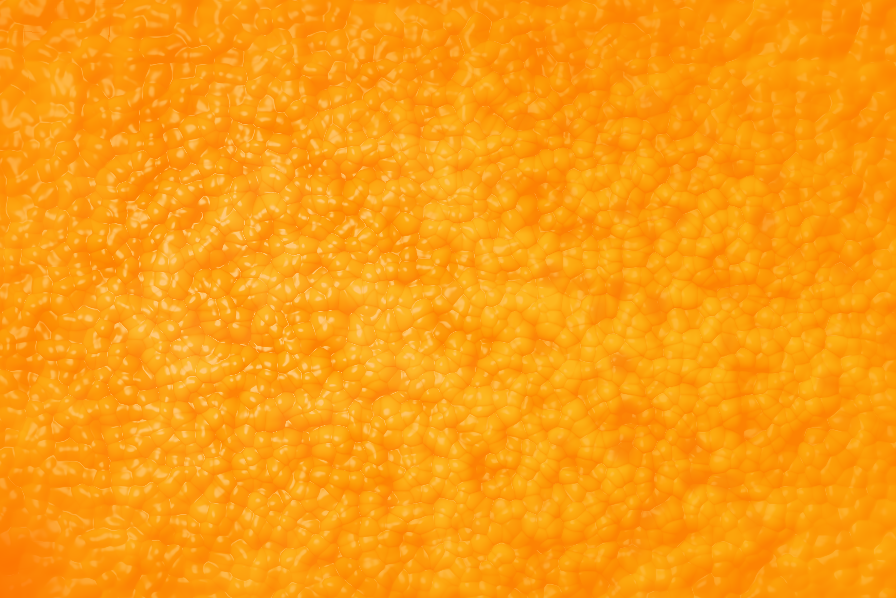
Reproduce this texture procedurally as a WebGL 2 fragment shader.

```glsl
#version 300 es
precision highp float;
// Glossy citrus peel: round beads of mixed size form a height field; slopes
// that mirror a lamp on the left turn pale, hollows turn deep orange, pores
// dot the far side, and focus softens towards the borders.
uniform vec2 u_resolution;
out vec4 fragColor;

vec2 hash2(vec2 p) {
  vec3 q = fract(p.xyx * vec3(0.1031, 0.1030, 0.0973));
  q += dot(q, q.yzx + 33.33);
  return fract((q.xx + q.yz) * q.zy);
}

float cornerSlope(vec2 cell, vec2 offset) {
  float angle = 6.2832 * hash2(cell).x;
  return dot(vec2(cos(angle), sin(angle)), offset);
}

float gradientNoise(vec2 p) {
  vec2 i = floor(p), f = fract(p);
  vec2 w = f * f * f * (f * (f * 6.0 - 15.0) + 10.0);
  vec2 r = vec2(1.0, 0.0);
  return mix(
    mix(cornerSlope(i, f), cornerSlope(i + r, f - r), w.x),
    mix(cornerSlope(i + r.yx, f - r.yx), cornerSlope(i + 1.0, f - 1.0), w.x),
    w.y);
}

// Domes of mixed size around jittered points: x is height, y marks the rims.
vec2 beads(vec2 p, float sharpness) {
  vec2 cell = floor(p), f = fract(p);
  float sum = 0.0, strongest = 0.0;
  for (int y = -1; y <= 1; y++) {
    for (int x = -1; x <= 1; x++) {
      vec2 o = vec2(x, y);
      vec2 d = o + hash2(cell + o + 50.0) - f;
      float size = 0.25 * hash2(cell + o + 91.0).x;
      float weight = exp(sharpness * (size - dot(d, d)));
      sum += weight;
      strongest = max(strongest, weight);
    }
  }
  return vec2(log(sum) / sharpness, 1.0 - strongest / sum);
}

float peelHeight(vec2 p, float focus) {
  float sharpness = mix(6.0, 20.0, focus);
  return beads(p * 21.0, sharpness * 0.6).x * 0.9 / 21.0
       + beads(p * 41.0 + 7.3, sharpness).x * 0.9 / 41.0
       + gradientNoise(p * 26.0) * 0.01
       + gradientNoise(p * 75.0) * 0.002 * focus;
}

float glow(vec2 uv, vec2 centre, vec2 radius) {
  vec2 d = (uv - centre) / radius;
  return exp(-dot(d, d));
}

void main() {
  vec2 uv = gl_FragCoord.xy / u_resolution;
  vec2 p = gl_FragCoord.xy / u_resolution.y;
  float focus = 1.0 - smoothstep(0.5, 1.2, length((uv - vec2(0.52, 0.46)) * vec2(1.8, 1.9)));

  // Bend the bead layout so that no grid shows
  p += 0.012 * vec2(gradientNoise(p * 9.0), gradientNoise(p * 9.0 + 31.7));
  p += 0.005 * vec2(gradientNoise(p * 34.0), gradientNoise(p * 34.0 + 17.1));

  // Surface slope, and the slope that would mirror the lamp
  vec2 e = vec2(0.002, 0.0);
  float h = peelHeight(p, focus);
  vec2 slope = vec2(h - peelHeight(p + e, focus), h - peelHeight(p + e.yx, focus)) / e.x;
  vec2 toLamp = (vec2(0.45, 0.55) - p) * 0.65 + vec2(-0.2, 0.25);
  vec2 miss = slope - toLamp;
  float mirror = exp(-3.0 * dot(miss, miss));

  // Broad shading of the round fruit, darker in the hollows
  float body = glow(uv, vec2(0.55, 0.44), vec2(0.6, 0.5));
  float sheen = glow(uv, vec2(0.29, 0.49), vec2(0.27, 0.4));
  float mottle = gradientNoise(p * 6.0) + 0.8 * gradientNoise(p * 17.0 + 4.0);
  vec2 fine = beads(p * 41.0 + 7.3, 16.0);
  float hollow = beads(p * 21.0, 8.0).x - 0.15;
  float tone = 0.14 + 0.68 * body + 0.2 * dot(slope, vec2(-0.65, 0.75));
  tone += (0.7 * fine.x - 0.5 * fine.y + 0.1) * focus;
  tone += 0.6 * hollow * (0.4 + 0.6 * focus) + 0.36 * mottle;
  tone = clamp(tone, -0.1, 1.05);
  vec3 colour = vec3(0.99, 0.53 + 0.17 * tone, 0.008 + 0.08 * tone * tone);

  // Soft round pores, mostly on the side away from the sheen
  float pore = smoothstep(0.0, 0.24, beads(p * 15.0 + 2.6, 24.0).x);
  float poreAmount = 0.65 * smoothstep(0.3, 0.7, uv.x) * (0.3 + 0.7 * focus);
  colour = mix(colour, vec3(0.98, 0.49, 0.02), pore * pore * poreAmount);

  // Pale haze and reflections on the beads
  float gloss = smoothstep(0.2, 1.0, mirror) * (0.3 + 0.8 * sheen);
  gloss += sheen * clamp(0.12 + 0.25 * mottle, 0.0, 0.3);
  gloss *= 1.0 - 0.7 * fine.y * focus;
  colour = mix(colour, vec3(1.0, 0.78, 0.46), clamp(gloss, 0.0, 1.0));

  // Deep orange where the fruit turns away at the lower left
  colour = mix(colour, vec3(0.99, 0.42, 0.0), 0.7 * glow(uv, vec2(0.0, 0.03), vec2(0.07, 0.12)));
  fragColor = vec4(colour, 1.0);
}
```
